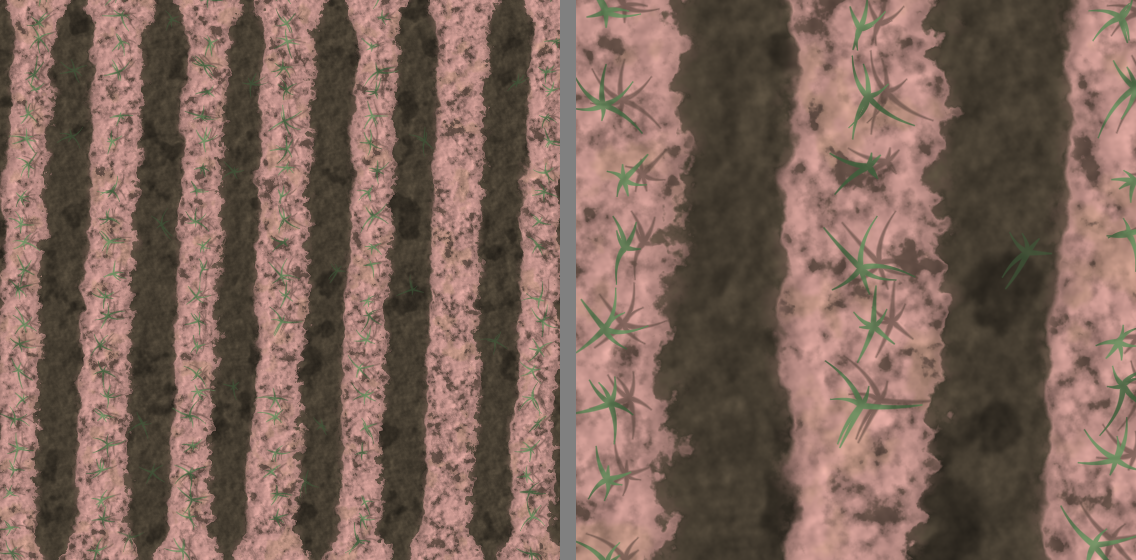
Left, the full canvas; right, a detail of the centre.
Reproduce this texture procedurally as a Shadertoy shader.

```glsl
// Seven crumbly pink soil ridges seen from above, with dark furrows and green seedlings.

const float RIDGE_PITCH = 0.1535;   // spacing of the ridges across
const float FIRST_RIDGE = 0.044;    // centre of the leftmost ridge at mid height
const float SLANT = 0.036;          // sideways drift from bottom to top
const float NARROW_HALF = 0.036;
const float WIDE_HALF = 0.044;
const float BARE_RIDGE = 5.0;       // index of the ridge without seedlings
const float PLANT_PITCH = 0.045;    // spacing of the seedlings along a ridge
const float WEED_PITCH = 0.09;
const float LEAF_HALF_WIDTH = 0.0019;
const int LEAVES = 6;
const vec2 SHADOW_OFFSET = vec2(0.011, 0.003);

const vec3 FURROW = vec3(0.27, 0.237, 0.19);
const vec3 SHADE = vec3(0.43, 0.34, 0.30);
const vec3 CLAY = vec3(0.59, 0.45, 0.42);
const vec3 PINK = vec3(0.77, 0.58, 0.55);
const vec3 TAN = vec3(0.68, 0.54, 0.44);
const vec3 LEAF_DARK = vec3(0.24, 0.37, 0.23);
const vec3 LEAF_LIGHT = vec3(0.40, 0.57, 0.37);

float hash(vec2 p) {
    return fract(sin(dot(p, vec2(127.1, 311.7))) * 43758.55);
}

float noise(vec2 p) {
    vec2 i = floor(p), f = fract(p);
    f = f * f * (3.0 - 2.0 * f);
    return mix(mix(hash(i), hash(i + vec2(1, 0)), f.x),
               mix(hash(i + vec2(0, 1)), hash(i + vec2(1, 1)), f.x), f.y);
}

float fbm(vec2 p) {
    float sum = 0.0, amp = 0.533;
    for (int k = 0; k < 4; k++) {
        sum += amp * noise(p);
        p = mat2(1.6, 1.2, -1.2, 1.6) * p + 17.3;
        amp *= 0.5;
    }
    return sum;
}

float ridgeCenter(float index, float y) {
    float wander = 0.012 * (noise(vec2(index * 7.3, y * 5.0)) - 0.5);
    return FIRST_RIDGE + RIDGE_PITCH * index + SLANT * (y - 0.5) + wander;
}

// Coverage of one curved, tapering leaf that starts at the origin
float leaf(vec2 p, float angle, float len, float bend, float aa) {
    float c = cos(angle), s = sin(angle);
    vec2 q = vec2(c * p.x + s * p.y, c * p.y - s * p.x);
    float t = clamp(q.x / len, 0.0, 1.0);
    float d = length(q - len * vec2(t, bend * t * t));
    return smoothstep(aa, -aa, d - LEAF_HALF_WIDTH * (1.0 - 0.75 * t));
}

// Coverage of a column of seedlings; index gives both place and seed
float seedlings(vec2 p, float index, float pitch, float chance, float spread, float aa) {
    float cover = 0.0, row = floor(p.y / pitch);
    for (int j = -1; j <= 1; j++) {
        vec2 id = vec2(index, row + float(j));
        if (hash(id + 3.7) > chance) continue;
        float y = (id.y + 0.25 + 0.5 * hash(id + 9.1)) * pitch;
        float x = ridgeCenter(index, y) + spread * (hash(id + 5.3) - 0.5);
        float vigor = 0.55 + 0.45 * hash(id + 2.9);
        for (int k = 0; k < LEAVES; k++) {
            vec2 seed = id * 1.7 + float(k) * 13.1;
            float angle = 6.2832 * (float(k) + hash(seed)) / float(LEAVES);
            float len = vigor * mix(0.010, 0.036, hash(seed + 4.1));
            float bend = 1.2 * (hash(seed + 8.3) - 0.5);
            cover = max(cover, leaf(p - vec2(x, y), angle, len, bend, aa));
        }
    }
    return cover;
}

void mainImage(out vec4 fragColor, in vec2 fragCoord) {
    vec2 p = fragCoord / iResolution.xy;
    float aa = 0.9 / iResolution.y;
    float across = (p.x - SLANT * (p.y - 0.5) - FIRST_RIDGE) / RIDGE_PITCH;
    float index = floor(across + 0.5);
    float coarse = fbm(p * 22.0), medium = fbm(p * 55.0), fine = fbm(p * 120.0 + 31.0);
    float light = medium - fbm((p + vec2(0.004, -0.002)) * 55.0);

    // Ridge outline: firm on the left, crumbling on the right and at both ends
    float side = p.x - ridgeCenter(index, p.y);
    float rightSide = smoothstep(-0.02, 0.03, side);
    float ends = smoothstep(0.06, 0.0, min(p.y, 1.0 - p.y));
    float halfWidth = mix(NARROW_HALF, WIDE_HALF, mod(index, 2.0)) + 0.022 * ends;
    float rough = mix(0.022, 0.055, max(rightSide, ends));
    float d = abs(side) - halfWidth + rough * (0.6 * medium + 0.4 * fine - 0.5)
            + 0.022 * (coarse - 0.5);
    float ridge = smoothstep(0.0025, -0.0025, d);

    // Furrow floor with damp patches, and loose soil at the foot of the ridge
    vec3 color = FURROW * (0.72 + 0.36 * fine + 0.24 * medium);
    color *= 1.0 - 0.3 * smoothstep(0.62, 0.75, coarse);
    color = mix(color, SHADE, 0.6 * smoothstep(0.013, 0.0, d) * smoothstep(0.35, 0.65, fine));

    // Ridge top: lit crumbs, tan stains and dark pits
    float wear = index == BARE_RIDGE ? 0.05 : 0.0;
    float crumbs = 0.5 * (medium + fine) - wear * smoothstep(0.45, 0.65, coarse);
    vec3 top = mix(CLAY, PINK, smoothstep(0.35, 0.56, crumbs));
    top = mix(top, TAN, 0.45 * smoothstep(0.55, 0.72, fbm(p * 35.0 + 70.0)));
    top = mix(top, SHADE * 0.9, smoothstep(0.39, 0.30, crumbs));
    top = mix(top, CLAY, 0.5 * smoothstep(-0.012, 0.0, d));
    color = mix(color, top, ridge) * (1.0 + 0.7 * light);

    // Seedlings with cast shadows, then sparse weeds in the furrows
    if (index != BARE_RIDGE) {
        float shadow = seedlings(p - SHADOW_OFFSET, index, PLANT_PITCH, 0.92, 0.018, aa * 1.6);
        float plant = seedlings(p, index, PLANT_PITCH, 0.92, 0.018, aa);
        color = mix(color, SHADE * 0.85, 0.65 * shadow * ridge);
        color = mix(color, mix(LEAF_DARK, LEAF_LIGHT, smoothstep(0.3, 0.7, medium)), 0.85 * plant);
    }
    float weed = seedlings(p, floor(across) + 0.5, WEED_PITCH, 0.2, 0.05, aa);
    color = mix(color, LEAF_DARK, 0.55 * weed);

    fragColor = vec4(color, 1.0);
}
```
